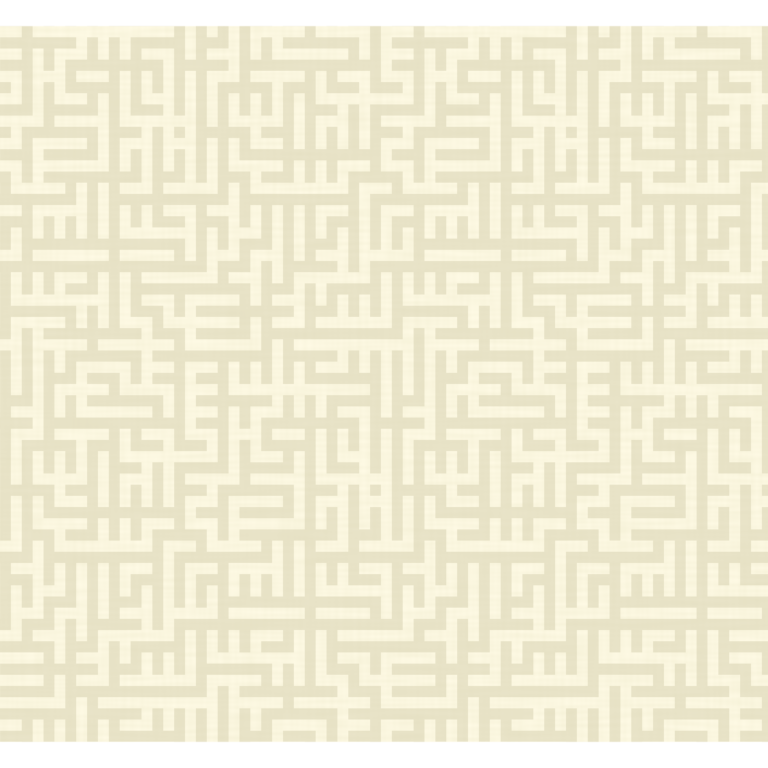
A WebGL 1 fragment shader for this pattern:

```glsl
precision highp float;

// Tone-on-tone maze wallpaper in a half-drop repeat between plain white margins.
// Light lattice nodes each open a passage to one neighbour, chosen by a hash in
// a direction that drifts with gradient noise; the rest of the grid is wall.

uniform vec2 u_resolution;

const vec3 PAPER = vec3(1.0);
const vec3 WALL = vec3(0.908, 0.888, 0.778);
const vec3 PASSAGE = vec3(0.982, 0.965, 0.874);
const float MARGIN = 0.034;                // white strip above and below
const vec2 TILE_NODES = vec2(18.0, 16.0);  // lattice nodes in one repeat
const vec2 REPEATS = vec2(1.96, 2.0);      // repeats across, and down the band

float hash(vec2 p, float seed) {
  vec3 q = fract(vec3(p.xyx + seed) * vec3(0.1031, 0.1030, 0.0973));
  q += dot(q, q.yzx + 33.33);
  return fract((q.x + q.y) * q.z);
}

float cornerSlope(vec2 corner, vec2 offset, float seed) {
  float angle = 6.2832 * hash(corner, seed);
  return dot(vec2(cos(angle), sin(angle)), offset);
}

float gradientNoise(vec2 p, float seed) {
  vec2 i = floor(p);
  vec2 f = p - i;
  vec2 w = f * f * f * (f * (f * 6.0 - 15.0) + 10.0);
  vec2 e = vec2(1.0, 0.0);
  float low = mix(cornerSlope(i, f, seed),
                  cornerSlope(i + e.xy, f - e.xy, seed), w.x);
  float high = mix(cornerSlope(i + e.yx, f - e.yx, seed),
                   cornerSlope(i + e.xx, f - e.xx, seed), w.x);
  return mix(low, high, w.y);
}

// Node position inside its tile; each tile row shifts by half a tile.
vec2 wrapNode(vec2 node) {
  float row = floor((node.y + 0.5) / TILE_NODES.y);
  node.x += 0.5 * TILE_NODES.x * row;
  float column = floor((node.x + 0.5) / TILE_NODES.x);
  return node - TILE_NODES * vec2(column, row);
}

// Unit step from a node to the neighbour it opens onto.
vec2 passageStep(vec2 node) {
  vec2 local = wrapNode(node);
  vec2 field = local * 0.27 + 0.41;
  vec2 noise = vec2(gradientNoise(field, 3.0), gradientNoise(field, 19.0));
  vec2 drift = 2.0 * step(0.0, noise) - 1.0;
  return hash(local, 7.0) < 0.5 ? vec2(drift.x, 0.0) : vec2(0.0, drift.y);
}

// 1 for a passage square, 0 for a wall square.
float passageAt(vec2 cell) {
  vec2 parity = cell - 2.0 * floor(cell * 0.5 + 0.1);
  float odd = parity.x + parity.y;
  if (odd > 1.5) return 1.0;
  if (odd < 0.5) return 0.0;
  vec2 axis = 1.0 - parity;
  vec2 nodeA = floor((cell - axis) * 0.5);
  float opensA = step(0.5, dot(passageStep(nodeA), axis));
  float opensB = step(0.5, -dot(passageStep(nodeA + axis), axis));
  return max(opensA, opensB);
}

// Blends the four nearest squares across a narrow edge.
float maze(vec2 p, vec2 edge) {
  vec2 q = p - 0.5;
  vec2 cell = floor(q);
  vec2 w = smoothstep(0.5 - edge, 0.5 + edge, q - cell);
  vec2 e = vec2(1.0, 0.0);
  float low = mix(passageAt(cell), passageAt(cell + e.xy), w.x);
  float high = mix(passageAt(cell + e.yx), passageAt(cell + e.xx), w.x);
  return mix(low, high, w.y);
}

// Faint woven threads, stronger along the horizontal.
float linen(vec2 uv) {
  float weft = gradientNoise(uv * vec2(14.0, 190.0), 41.0);
  float warp = gradientNoise(uv * vec2(170.0, 11.0), 67.0);
  return weft + 0.6 * warp;
}

void main() {
  vec2 uv = gl_FragCoord.xy / u_resolution;
  vec2 pixel = 1.0 / u_resolution;

  // Maze squares: two per lattice node.
  vec2 squares = 2.0 * TILE_NODES * REPEATS / vec2(1.0, 1.0 - 2.0 * MARGIN);
  vec2 p = (uv - vec2(0.0, MARGIN)) * squares;
  vec2 edge = min(0.8 * pixel * squares, vec2(0.5));
  float passage = maze(p, edge);

  // Ink with thread texture, most visible on the pale passages.
  vec3 color = mix(WALL, PASSAGE, passage);
  color += linen(uv) * mix(0.010, 0.022, passage) * vec3(0.8, 0.8, 1.2);

  // Plain margins.
  float inset = min(uv.y, 1.0 - uv.y) - MARGIN;
  float band = smoothstep(-pixel.y, pixel.y, inset);
  gl_FragColor = vec4(mix(PAPER, color, band), 1.0);
}
```
